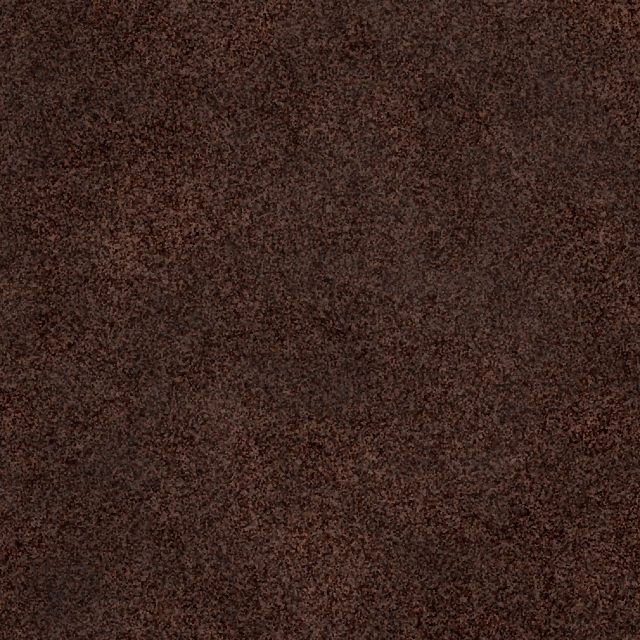
This texture is drawn by a WebGL 1 fragment shader. Its source:

```glsl
precision highp float;
// Dark brown, rust-mottled leather with a fine, sparkling grain.
uniform vec2 u_resolution;

vec3 hash3(vec2 p) {
  vec3 q = fract(p.xyx * vec3(0.1031, 0.1030, 0.0973));
  q += dot(q, q.yxz + 33.33);
  return fract((q.xxy + q.yzz) * q.zyx);
}

// Smooth cellular noise: two random values per cell, blended by distance.
vec2 cellNoise(vec2 p, float sharpness) {
  vec2 cell = floor(p);
  vec2 local = fract(p);
  vec2 sum = vec2(0.0);
  float total = 0.0;
  for (int y = -1; y <= 1; y++) {
    for (int x = -1; x <= 1; x++) {
      vec2 offset = vec2(float(x), float(y));
      vec2 toPoint = offset + hash3(cell + offset + 11.0).xy - local;
      float weight = exp(-sharpness * dot(toPoint, toPoint));
      sum += weight * hash3(cell + offset + 517.0).xy;
      total += weight;
    }
  }
  return sum / total - 0.5;
}

// Cloudy blotches: x is lightness, y is rustiness.
vec2 mottling(vec2 p) {
  vec2 sum = vec2(0.0);
  float scale = 5.0;
  float amplitude = 0.3;
  for (int i = 0; i < 4; i++) {
    sum += amplitude * cellNoise(p * scale + float(i) * 37.3, 4.0);
    p = mat2(0.8, 0.6, -0.6, 0.8) * p;
    scale *= 2.3;
    amplitude *= 0.85;
  }
  return sum;
}

void main() {
  vec2 uv = gl_FragCoord.xy / min(u_resolution.x, u_resolution.y);

  vec2 blotch = mottling(uv + 3.0);
  vec2 fine = cellNoise(uv * 370.0 + 40.0, 5.5);
  vec2 coarse = cellNoise(mat2(0.8, 0.6, -0.6, 0.8) * uv * 190.0 + 90.0, 4.5);

  // Grain with brighter peaks, stronger in the rusty blotches.
  float grain = 0.29 * fine.x + 0.06 * coarse.x;
  grain += 0.9 * max(grain, 0.0) * max(grain, 0.0);
  grain *= 1.0 + 1.2 * blotch.y;

  float light = grain + 0.14 * blotch.x;
  float rust = 0.085 * blotch.y + 0.055 * fine.y + 0.045 * coarse.y;

  vec3 color = vec3(0.233, 0.145, 0.119);
  color += light * vec3(1.0, 0.9, 0.84);
  color += rust * vec3(0.9, 0.0, -0.35);
  gl_FragColor = vec4(clamp(color, 0.0, 1.0), 1.0);
}
```
